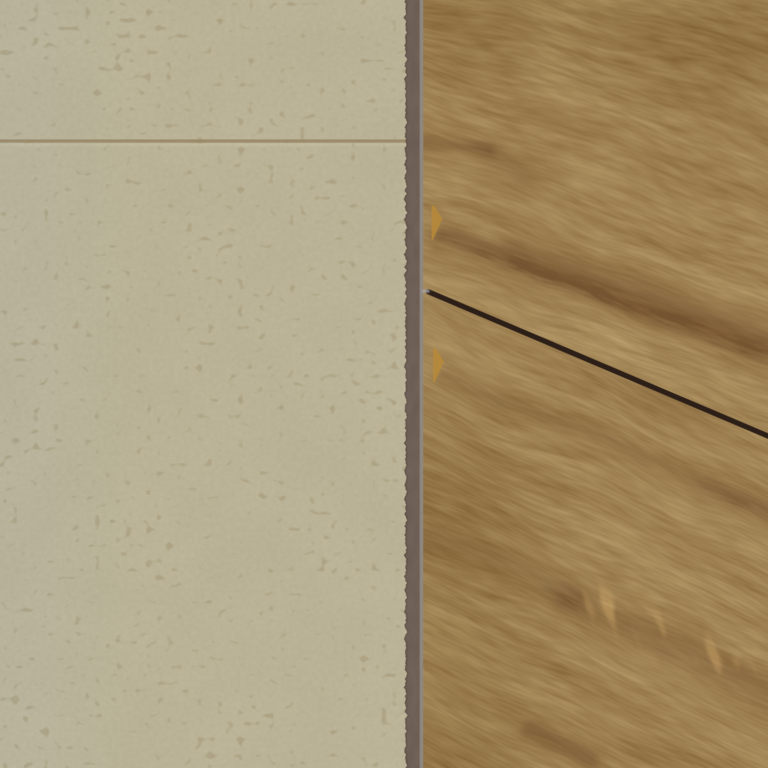
This texture is drawn by a WebGL 1 fragment shader. Its source:

```glsl
precision highp float;
// Pale stone tiles meet slanted oak planks along a vertical metal trim.
// Straight parts are smoothed distances; stone pitting and wood grain are
// gradient noise, the grain stretched along the slope of the planks.
uniform vec2 u_resolution;

#define TILE_COLOR vec3(0.73, 0.70, 0.59)
#define WOOD_COLOR vec3(0.625, 0.510, 0.325)
#define DARK_WOOD vec3(0.43, 0.30, 0.17)
#define TRIM_COLOR vec3(0.43, 0.375, 0.335)
#define TRIM_LEFT 0.528
#define TRIM_RIGHT 0.551
#define GROUT_Y 0.8164
#define GAP_START vec2(0.558, 0.620)
#define GAP_END vec2(1.01, 0.428)
#define GRAIN_STRENGTH 0.19

vec2 gradient(vec2 cell) {
  vec3 q = fract(vec3(cell.xyx) * vec3(0.1031, 0.1030, 0.0973));
  q += dot(q, q.yzx + 33.33);
  float angle = 6.2832 * fract((q.x + q.y) * q.z);
  return vec2(cos(angle), sin(angle));
}

float noise(vec2 p) {
  vec2 i = floor(p), f = fract(p);
  vec2 u = f * f * f * (f * (f * 6.0 - 15.0) + 10.0);
  float a = dot(gradient(i), f);
  float b = dot(gradient(i + vec2(1.0, 0.0)), f - vec2(1.0, 0.0));
  float c = dot(gradient(i + vec2(0.0, 1.0)), f - vec2(0.0, 1.0));
  float d = dot(gradient(i + 1.0), f - 1.0);
  return mix(mix(a, b, u.x), mix(c, d, u.x), u.y);
}

float fbm(vec2 p) {
  float sum = 0.0, amp = 0.6;
  for (int k = 0; k < 4; k++) {
    sum += amp * noise(p);
    p = p * 2.03 + 17.3;
    amp *= 0.55;
  }
  return sum;
}

float segmentDistance(vec2 p, vec2 a, vec2 b) {
  vec2 ab = b - a;
  return length(p - a - ab * clamp(dot(p - a, ab) / dot(ab, ab), 0.0, 1.0));
}

// Soft stain around a segment
float streak(vec2 p, vec2 a, vec2 b, float width) {
  float d = segmentDistance(p, a, b) / width;
  return exp(-d * d);
}

vec3 stone(vec2 p, float px) {
  float mottling = fbm(p * 9.0);
  float grit = noise(p * 150.0) + 0.6 * noise(p * 260.0 + 9.0);
  float pits = smoothstep(0.28, 0.6, noise(p * vec2(75.0, 95.0)) + 0.35 * mottling);
  vec3 col = TILE_COLOR + 0.018 * mottling + 0.014 * grit;
  col += vec3(-0.012, 0.0, 0.012) * (1.0 - smoothstep(0.0, 0.25, p.x));
  col -= vec3(0.05, 0.065, 0.075) * pits;
  float grout = abs(p.y - GROUT_Y);
  col = mix(col, vec3(0.59, 0.52, 0.39), 0.85 * (1.0 - smoothstep(0.0012, 0.0016 + px, grout)));
  col += 0.025 * (1.0 - smoothstep(0.0, 0.003, abs(p.y - GROUT_Y + 0.005)));
  return col;
}

// Yellow chip: a tall triangle, narrowing downwards
float chip(vec2 p, vec2 center, float px) {
  vec2 q = p - center;
  float slope = mix(0.45, -0.6, step(0.005, q.y));
  float edge = 0.007 + slope * (q.y - 0.005);
  float inside = min(edge - q.x, q.x + 0.007);
  inside = min(inside, 0.022 - abs(q.y));
  return smoothstep(-px, px, inside);
}

vec3 wood(vec2 p, float px) {
  vec2 along = GAP_END - GAP_START;
  float gapSide = p.y - GAP_START.y - (p.x - GAP_START.x) * along.y / along.x;
  float upper = smoothstep(-px, px, gapSide);
  float slope = mix(0.46, 0.36 - 0.5 * max(p.y - 0.7, 0.0), upper);
  vec2 g = vec2(p.x, p.y + slope * (p.x - 0.55)) + vec2(upper * 3.7, 0.0);
  float warp = 0.012 * noise(g * vec2(7.0, 9.0));
  g.y += warp;

  // Broad bands, fibres and short pores
  float broad = fbm(g * vec2(3.0, 15.0));
  float fibre = fbm(g * vec2(13.0, 85.0));
  float pores = noise(g * vec2(32.0, 240.0));
  float rings = sin(160.0 * g.y + 9.0 * noise(g * vec2(4.0, 12.0)));
  vec3 col = WOOD_COLOR + GRAIN_STRENGTH * vec3(0.9, 1.0, 0.9) * (0.62 * broad + 0.5 * fibre + 0.25 * pores);
  col += 0.008 * rings;
  col -= 0.045 * smoothstep(0.83, 1.05, p.y + 0.15 * (p.x - 0.6));
  col -= 0.035 * streak(p, vec2(0.57, 0.35), vec2(0.60, 0.0), 0.13);

  // Dark veins and knots
  vec2 w = p + vec2(0.0, warp + 0.012 * fibre);
  float vein = streak(w, vec2(0.575, 0.692), vec2(1.02, 0.538), 0.015);
  vein += 0.45 * streak(w, vec2(0.68, 0.672), vec2(1.02, 0.565), 0.026);
  vein += 0.65 * streak(w, vec2(0.555, 0.815), vec2(0.635, 0.808), 0.011);
  vein += 0.4 * streak(w, vec2(0.65, 0.795), vec2(0.68, 0.765), 0.027);
  vein += 0.5 * streak(w, vec2(0.58, 0.515), vec2(1.0, 0.335), 0.012);
  vein += 0.35 * streak(w, vec2(0.92, 0.355), vec2(1.0, 0.325), 0.025);
  vein += 0.45 * streak(w, vec2(0.56, 0.305), vec2(0.75, 0.225), 0.018);
  vein += 0.55 * streak(w, vec2(0.74, 0.222), vec2(1.02, 0.092), 0.025);
  vein += 0.75 * streak(w, vec2(0.69, 0.050), vec2(0.77, 0.012), 0.013);
  col = mix(col, DARK_WOOD, clamp(vein * (0.60 + 0.8 * fibre), 0.0, 0.85));
  float dabs = smoothstep(0.1, 0.45, noise(vec2(p.x * 48.0 + p.y * 12.0, p.y * 16.0)));
  col += vec3(0.13, 0.11, 0.07) * dabs * streak(p, vec2(0.77, 0.215), vec2(1.0, 0.105), 0.024);

  // Chips, then the gap between planks
  float chips = max(chip(p, vec2(0.569, 0.710), px), chip(p, vec2(0.571, 0.524), px));
  col = mix(col, vec3(0.72, 0.54, 0.22), 0.85 * chips);
  float gap = segmentDistance(p, GAP_START, GAP_END);
  col = mix(col, vec3(0.17, 0.12, 0.09), 1.0 - smoothstep(0.0022, 0.0026 + 1.5 * px, gap));
  return col;
}

void main() {
  vec2 p = gl_FragCoord.xy / u_resolution;
  float px = 1.0 / min(u_resolution.x, u_resolution.y);
  float ragged = TRIM_LEFT + 0.004 * noise(vec2(3.0, p.y * 110.0)) + 0.002 * noise(vec2(8.0, p.y * 240.0));

  // Metal trim with a pale right lip
  vec3 trim = TRIM_COLOR + 0.025 * noise(p * vec2(90.0, 35.0));
  trim = mix(trim, vec3(0.56, 0.53, 0.51), smoothstep(0.545, 0.548, p.x));
  trim -= 0.05 * (1.0 - smoothstep(0.0, 0.004, p.x - ragged));
  vec3 col = mix(stone(p, px), trim, smoothstep(-px, px, p.x - ragged));
  col = mix(col, wood(p, px), smoothstep(-px, px, p.x - TRIM_RIGHT));
  col = mix(col, vec3(0.66, 0.66, 0.66), 0.8 * streak(p, vec2(0.552, 0.621), vec2(0.557, 0.621), 0.0025));
  gl_FragColor = vec4(col, 1.0);
}
```
